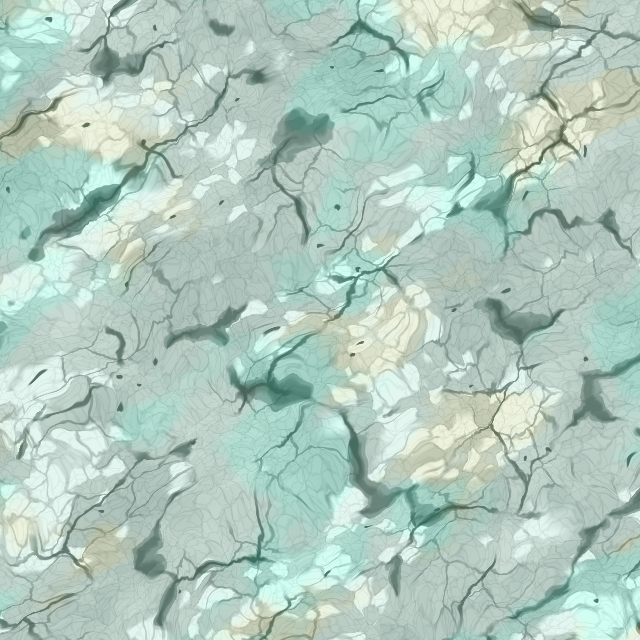
This texture is drawn by a three.js fragment shader. Its source:

```glsl
// Pale green-grey stone with mint and sand stains, bright grains and dark cracks.
// Layered sines warp a diagonal grain space; cellular noise at four scales
// then gives the slabs, stones, grains and flakes that are painted over each other.

varying vec2 vUv;

const vec3 STONE = vec3(0.755, 0.83, 0.80);
const vec3 SHADE = vec3(0.66, 0.745, 0.715);
const vec3 PALE = vec3(0.89, 0.965, 0.94);
const vec3 POCKET = vec3(0.50, 0.60, 0.57);
const vec3 INK = vec3(0.27, 0.37, 0.33);
const vec3 MINT_SHIFT = vec3(-0.07, 0.03, 0.012);
const vec3 SAND_SHIFT = vec3(0.035, -0.015, -0.075);

vec2 hash2(vec2 p) {
  vec2 k = vec2(dot(p, vec2(127.1, 311.7)), dot(p, vec2(269.5, 183.3)));
  return fract(sin(k) * 43758.55);
}

// Layered, turned sines: a smooth irregular field, about -1 to 1
float waves(vec2 p, float seed) {
  float sum = 0.0;
  float amp = 0.5;
  for (int i = 0; i < 5; i++) {
    p = mat2(0.8, 0.6, -0.6, 0.8) * p * 1.6 + seed;
    sum += amp * sin(p.x + 1.3 * sin(p.y));
    amp *= 0.62;
  }
  return sum;
}

vec2 warp(vec2 p, float frequency, float amount) {
  vec2 q = p * frequency;
  return p + amount * vec2(waves(q, 1.3), waves(q, 5.7));
}

// Cellular noise: x = distance to border, y = distance to centre, z = cell id
vec3 cells(vec2 p, float seed) {
  vec2 corner = floor(p);
  vec2 nearest = vec2(9.0);
  vec2 second = vec2(9.0);
  float id = 0.0;
  for (int y = -1; y <= 1; y++) {
    for (int x = -1; x <= 1; x++) {
      vec2 cell = vec2(float(x), float(y));
      vec2 rnd = hash2(corner + cell + seed);
      vec2 offset = cell + 0.1 + 0.8 * rnd - fract(p);
      float d = dot(offset, offset);
      if (d < dot(nearest, nearest)) {
        second = nearest;
        nearest = offset;
        id = fract(17.0 * rnd.x + 29.0 * rnd.y);
      } else if (d < dot(second, second)) {
        second = offset;
      }
    }
  }
  float border = dot(0.5 * (nearest + second), normalize(second - nearest));
  return vec3(border, length(nearest), id);
}

// Thin line along cell borders
float seam(vec3 cell, float width) {
  return 1.0 - smoothstep(0.3 * width, width, cell.x);
}

// Rounded bright grain in the share of cells given by chance
float brightGrain(vec3 cell, float chance) {
  float chosen = smoothstep(-0.04, 0.06, chance - cell.z);
  float body = smoothstep(0.03, 0.11, cell.x) * (1.0 - smoothstep(0.5, 0.62, cell.y));
  return chosen * mix(0.4, 1.0, body);
}

void main() {
  // Grain space: x runs along the diagonal bedding
  vec2 bed = vec2(dot(vUv, vec2(0.82, 0.57)), dot(vUv, vec2(-0.57, 0.82)));
  vec2 rock = warp(bed, 9.0, 0.028);
  vec2 crumb = warp(rock, 55.0, 0.005);

  vec3 slab = cells(crumb * vec2(5.0, 8.5), 3.0);
  vec3 stone = cells(crumb * vec2(13.0, 19.0), 17.0);
  vec3 grain = cells(crumb * vec2(31.0, 41.0), 41.0);
  vec3 flake = cells(crumb * vec2(66.0, 82.0), 73.0);

  // Mottled body
  float tone = 0.68 + 0.3 * waves(bed * vec2(8.0, 13.0), 2.9);
  tone += 0.5 * (slab.z - 0.5) + 0.5 * (stone.z - 0.5);
  tone += 0.35 * (grain.z - 0.5) + 0.2 * (flake.z - 0.5);
  vec3 color = mix(SHADE, STONE, clamp(tone, -0.2, 1.35));

  // Bright grains in clusters
  float cluster = waves(bed * vec2(6.0, 9.5), 8.3);
  float chance = smoothstep(-0.25, 1.0, cluster);
  float bright = max(brightGrain(grain, 0.9 * chance), brightGrain(stone, 0.4 * chance));
  bright = max(bright, 0.55 * smoothstep(0.6, 0.95, cluster));
  color = mix(color, PALE, bright);

  // Fine wrinkles
  color -= 0.035 * seam(flake, 0.12) + 0.045 * seam(grain, 0.07);

  // Open pockets, widest where slabs meet, and ink cracks
  float opening = smoothstep(0.1, 0.9, waves(bed * vec2(9.0, 16.0), 4.1));
  float width = 0.36 * opening * smoothstep(0.3, 0.8, slab.y);
  float pocket = 1.0 - smoothstep(0.85 * width, width + 0.02, slab.x);
  pocket *= smoothstep(0.0, 0.05, width);
  vec3 depth = mix(POCKET, INK, 0.6 * seam(slab, 0.5 * width + 0.01));
  color = mix(color, depth + 0.08 * (grain.z - 0.5), 0.9 * pocket);

  float cracked = smoothstep(-0.35, 0.5, waves(bed * vec2(11.0, 15.0), 6.2));
  color = mix(color, INK, 0.75 * cracked * seam(slab, 0.03));
  color = mix(color, INK, 0.4 * cracked * seam(stone, 0.045));

  // Scattered specks
  float speck = step(0.86, fract(7.0 * stone.z)) * (1.0 - smoothstep(0.04, 0.08, stone.y));
  color = mix(color, INK, 0.85 * speck);

  // Soft mint and sand stains
  float mint = smoothstep(0.0, 0.5, waves(bed * vec2(5.5, 9.0), 3.7));
  float sand = smoothstep(0.2, 0.6, waves(bed * vec2(5.0, 9.0), 9.4)) * (1.0 - mint);
  color += mint * MINT_SHIFT + sand * SAND_SHIFT;

  gl_FragColor = vec4(clamp(color, 0.0, 1.0), 1.0);
}
```
